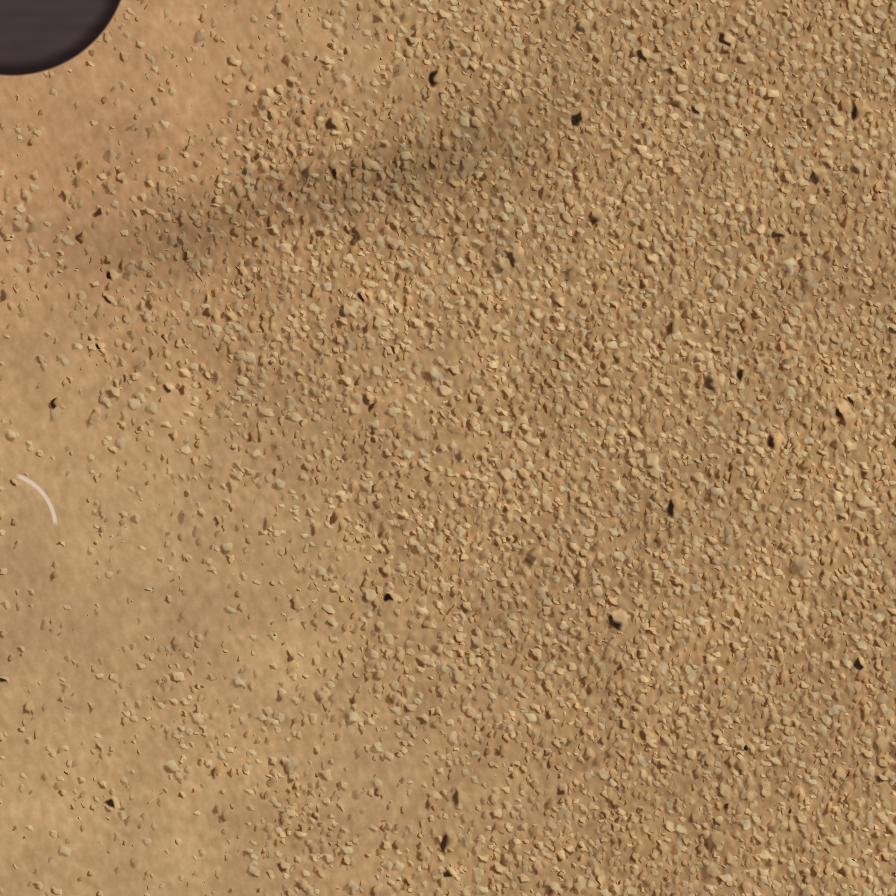
This texture is drawn by a Shadertoy shader. Its source:

```glsl
vec2 hash2(vec2 p) {
    vec3 q = fract(p.xyx * vec3(0.1031, 0.1030, 0.0973));
    q += dot(q, q.yzx + 33.33);
    return fract((q.xx + q.yz) * q.zy);
}

float gradientNoise(vec2 p) {
    vec2 i = floor(p), f = p - i;
    vec2 u = f * f * f * (f * (f * 6.0 - 15.0) + 10.0);
    vec2 a = hash2(i) * 2.0 - 1.0;
    vec2 b = hash2(i + vec2(1, 0)) * 2.0 - 1.0;
    vec2 c = hash2(i + vec2(0, 1)) * 2.0 - 1.0;
    vec2 d = hash2(i + vec2(1, 1)) * 2.0 - 1.0;
    return mix(mix(dot(a, f), dot(b, f - vec2(1, 0)), u.x),
               mix(dot(c, f - vec2(0, 1)), dot(d, f - vec2(1, 1)), u.x), u.y);
}

mat2 rotation(float angle) {
    float c = cos(angle), s = sin(angle);
    return mat2(c, -s, s, c);
}

// Angular oval: 1.0 on the outline
float stoneShape(vec2 q) {
    return mix(length(q), 0.8 * (abs(q.x) + abs(q.y)), 0.4);
}

// One scattered layer of stones, each casting a shadow to the lower left
vec3 addStones(vec3 ground, vec2 uv, float cells, float density, float seed, float darkness) {
    vec2 p = uv * cells;
    p += 0.45 * vec2(gradientNoise(p * 1.5 + seed), gradientNoise(p * 1.5 - seed));
    float shadow = 0.0, nearest = 9.0, facing = 0.0;
    vec2 tint = vec2(0.5);
    for (int y = -1; y <= 1; y++)
    for (int x = -1; x <= 1; x++) {
        vec2 id = floor(p) + vec2(x, y);
        vec2 place = hash2(id + seed);
        vec2 kind = hash2(id + seed + 71.3);
        vec2 trait = hash2(id + seed + 157.9);
        float size = mix(0.26, 0.52, kind.x) * smoothstep(0.0, 0.05, density - kind.y);
        if (size < 0.02) continue;
        vec2 q = (p - id - 0.1 - 0.8 * place) / size;
        mat2 turn = rotation(1.9 + 1.6 * (trait.x - 0.5));
        vec2 squash = vec2(0.85, 1.4);
        float d = stoneShape(turn * q * squash);
        float s = stoneShape(turn * (q + mix(0.75, 1.0, darkness) * vec2(0.9, 0.5)) * squash);
        float depth = mix(0.4, 1.0, trait.y * trait.y);
        shadow = max(shadow, smoothstep(1.25, 0.5, s) * depth);
        if (d < nearest) {
            nearest = d;
            facing = dot(q, vec2(0.8, 0.6));
            tint = trait;
        }
    }
    vec3 shade = mix(vec3(0.37, 0.21, 0.10), vec3(0.13, 0.08, 0.06), darkness * shadow);
    vec3 color = mix(ground, shade, shadow * mix(0.8, 1.0, darkness));
    vec3 stone = mix(vec3(0.65, 0.52, 0.36), vec3(0.79, 0.69, 0.52), tint.x);
    stone += (tint.y - 0.5) * vec3(0.05, 0.0, -0.04);
    stone *= 1.0 + 0.11 * clamp(facing, -1.3, 1.0);
    return mix(color, stone, 0.88 * smoothstep(1.25, 0.6, nearest));
}

// Gravel thickens to the right and along a band on the left
float gravelCover(vec2 uv) {
    float patches = gradientNoise(uv * 4.0 + 3.0) + 0.7 * gradientNoise(uv * 11.0);
    float band = exp(-pow((uv.y - 0.66 - 0.15 * uv.x) / 0.19, 2.0));
    return smoothstep(0.1, 0.75, uv.x + 0.3 * band + 0.35 * patches);
}

void mainImage(out vec4 fragColor, in vec2 fragCoord) {
    vec2 uv = fragCoord / iResolution.xy;
    float cover = gravelCover(uv);

    // Bare sand with fine mottling
    vec3 color = mix(vec3(0.695, 0.565, 0.405), vec3(0.64, 0.505, 0.35), cover);
    color += vec3(0.015, -0.015, -0.01) * smoothstep(0.5, 0.0, distance(uv, vec2(0.1, 0.85)));
    color += 0.07 * gradientNoise(rotation(0.5) * uv * vec2(90.0, 60.0));

    // Grit, gravel, then sparse stones with deep shadows
    color = addStones(color, uv, 125.0, 0.12 + 0.6 * cover, 11.0, 0.1);
    color = addStones(color, uv, 84.0, 0.07 + 0.6 * cover, 43.0, 0.35);
    color = addStones(color, uv, 56.0, 0.03 + 0.05 * cover, 97.0, 1.0);

    // Small slanting relief, stronger among the gravel
    float relief = gradientNoise(rotation(0.4) * uv * vec2(150.0, 95.0) + 7.0);
    color *= 1.0 + mix(0.08, 0.24, cover) * relief;
    color *= 1.0 + 0.05 * gradientNoise(uv * 240.0);

    // Broad tone changes and the faint slanting shade
    color *= 1.02 + 0.1 * gradientNoise(uv * 5.0 + 20.0) + 0.1 * gradientNoise(uv * 17.0);
    float slant = (uv.y - 0.68 - 0.28 * uv.x) / 0.05;
    float reach = smoothstep(0.0, 0.2, uv.x) * smoothstep(0.85, 0.35, uv.x);
    color *= 1.0 - 0.15 * reach * exp(-slant * slant);

    // Pale curved straw
    float straw = abs(length(uv - vec2(0.0, 0.41)) - 0.062);
    float ends = smoothstep(0.017, 0.023, uv.x) * smoothstep(0.412, 0.419, uv.y);
    color = mix(color, vec3(0.87, 0.77, 0.70), 0.9 * ends * smoothstep(0.0035, 0.001, straw));

    // Dark round object in the upper left corner
    float rim = length(uv - vec2(0.013, 1.046)) - 0.13;
    vec3 disc = mix(vec3(0.26, 0.22, 0.22), vec3(0.15, 0.11, 0.11), smoothstep(-0.02, -0.003, rim));
    disc += 0.03 * gradientNoise(uv * vec2(20.0, 80.0));
    color = mix(color, disc, smoothstep(0.002, -0.002, rim));

    fragColor = vec4(clamp(color, 0.0, 1.0), 1.0);
}
```
